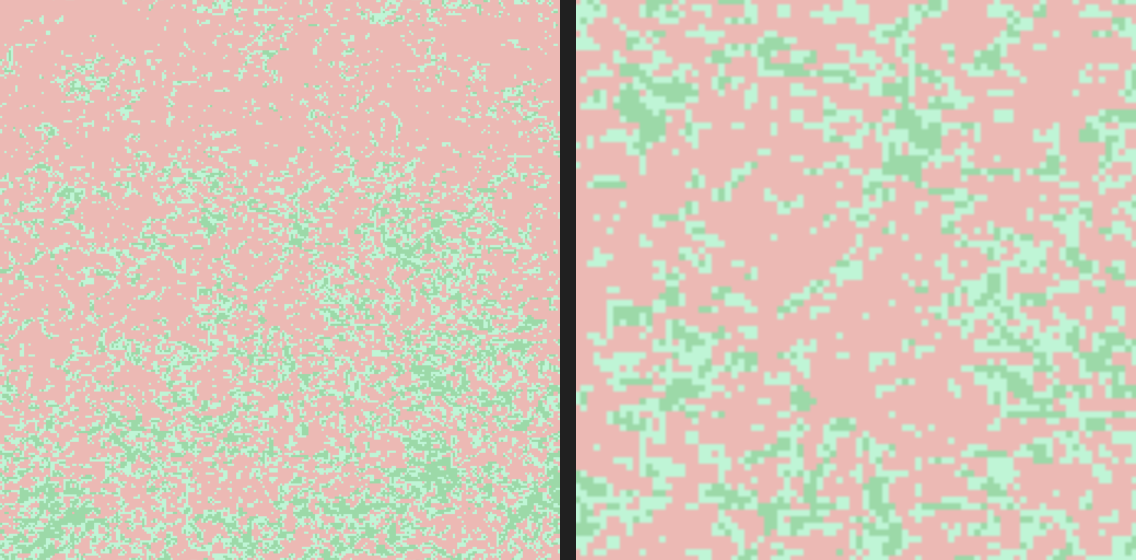
Left, the full canvas; right, a detail of the centre.
Write a three.js fragment shader that draws this texture.

```glsl
#define CELLS 256.0
#define EDGE_SOFTNESS 0.35
#define MINT_LEVEL 0.094
#define GREEN_LEVEL 0.287
#define GRAIN_AMOUNT 0.8
#define SPECKLE_AMOUNT 0.2
#define VEIN_AMOUNT 0.3
#define VEIN_WIDTH 0.1
#define CLUSTER_AMOUNT 0.4

varying vec2 vUv;

const vec3 PINK = vec3(0.925, 0.725, 0.706);
const vec3 MINT = vec3(0.75, 0.96, 0.84);
const vec3 GREEN = vec3(0.61, 0.85, 0.66);

float hash(vec2 p) {
  vec3 q = fract(p.xyx * 0.1031);
  q += dot(q, q.yzx + 33.33);
  return fract((q.x + q.y) * q.z);
}

// Value noise centred on zero
float noise(vec2 p) {
  vec2 i = floor(p);
  vec2 f = fract(p);
  f = f * f * (3.0 - 2.0 * f);
  float low = mix(hash(i), hash(i + vec2(1.0, 0.0)), f.x);
  float high = mix(hash(i + vec2(0.0, 1.0)), hash(i + 1.0), f.x);
  return mix(low, high, f.y) - 0.5;
}

// Broad drift: denser near the bottom and in a patch right of centre
float density(vec2 uv) {
  vec2 patchOffset = uv - vec2(0.62, 0.45);
  float patchGlow = exp(-14.0 * dot(patchOffset, patchOffset)) - 0.22;
  return 0.25 * (0.5 - uv.y) + 0.15 * patchGlow
    + 0.3 * noise(uv * 5.0 + 71.0)
    + CLUSTER_AMOUNT * noise(uv * vec2(13.0, 16.0) + 137.0);
}

// Thin winding lines along the zero contour of a sine-warped noise
float veins(vec2 cell) {
  vec2 q = cell + 4.0 * sin(cell.yx * 0.09 + 2.0 * sin(cell * 0.043));
  q.y -= 0.25 * q.x;
  float contour = abs(noise(q * vec2(0.085, 0.14) + 211.0));
  return 1.0 - smoothstep(0.0, VEIN_WIDTH, contour) - 0.17;
}

// One flat colour per square cell
vec3 cellColor(vec2 cell) {
  float level = density((cell + 0.5) / CELLS)
    + GRAIN_AMOUNT * noise(cell * vec2(0.43, 0.57) + 19.0)
    + SPECKLE_AMOUNT * (hash(cell + 401.0) - 0.5)
    + VEIN_AMOUNT * veins(cell);
  vec3 color = mix(PINK, MINT, step(MINT_LEVEL, level));
  return mix(color, GREEN, step(GREEN_LEVEL, level));
}

void main() {
  // Blend neighbouring cells in a narrow band around their shared edges
  vec2 p = vUv * CELLS - 0.5;
  vec2 cell = floor(p);
  vec2 blend = smoothstep(0.5 - EDGE_SOFTNESS, 0.5 + EDGE_SOFTNESS, fract(p));
  vec3 bottom = mix(cellColor(cell), cellColor(cell + vec2(1.0, 0.0)), blend.x);
  vec3 top = mix(cellColor(cell + vec2(0.0, 1.0)), cellColor(cell + 1.0), blend.x);
  gl_FragColor = vec4(mix(bottom, top, blend.y), 1.0);
}
```
